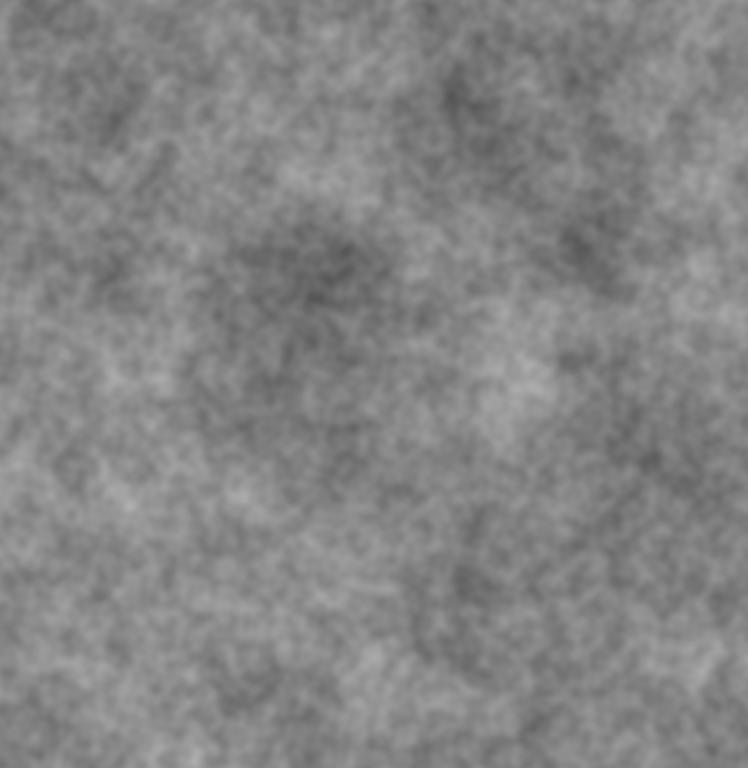
Write a Shadertoy shader that draws this texture.

```glsl
const float BASE_GREY = 0.522;
const float WARP_SCALE = 8.0;
const float WARP_AMOUNT = 0.06;
const float RING_RADIUS = 0.24;
const float RING_WIDTH = 0.05;
const float RING_LIFT = 0.035;
const vec2 RING_CENTER = vec2(0.45, 0.53);
const float STREAK_LIFT = 0.055;
const float CREASE_DROP = 0.05;

// Soft masses: center xy, radii xy
const int MASS_COUNT = 11;
const vec4 MASSES[MASS_COUNT] = vec4[](
    vec4(0.41, 0.58, 0.12, 0.13),
    vec4(0.58, 0.86, 0.075, 0.13),
    vec4(0.75, 0.78, 0.13, 0.15),
    vec4(0.78, 0.38, 0.16, 0.18),
    vec4(0.12, 0.83, 0.10, 0.14),
    vec4(0.64, 0.20, 0.08, 0.08),
    vec4(0.45, 0.12, 0.035, 0.05),
    vec4(0.73, 0.525, 0.028, 0.028),
    vec4(0.67, 0.54, 0.045, 0.08),
    vec4(0.12, 0.28, 0.28, 0.26),
    vec4(0.92, 0.70, 0.07, 0.14));
const float MASS_LIFT[MASS_COUNT] = float[](
    -0.09, -0.09, -0.04, -0.04, -0.04, -0.04,
    -0.05, -0.10, 0.065, 0.03, 0.05);

// Grain layers, coarse to fine
const int LAYER_COUNT = 5;
const float LAYER_SCALE[LAYER_COUNT] = float[](5.0, 11.0, 22.0, 40.0, 66.0);
const float LAYER_AMOUNT[LAYER_COUNT] = float[](0.075, 0.08, 0.08, 0.09, 0.055);

float hash(vec2 cell) {
    vec3 q = fract(cell.xyx * 0.1031);
    q += dot(q, q.yzx + 33.33);
    return fract((q.x + q.y) * q.z);
}

float cornerSlope(vec2 cell, vec2 offset) {
    float angle = 6.28318 * hash(cell);
    return dot(vec2(cos(angle), sin(angle)), offset);
}

float gradientNoise(vec2 p) {
    vec2 cell = floor(p), f = fract(p);
    vec2 s = f * f * f * (f * (f * 6.0 - 15.0) + 10.0);
    vec2 e = vec2(1.0, 0.0);
    float low = mix(cornerSlope(cell, f), cornerSlope(cell + e, f - e), s.x);
    float high = mix(cornerSlope(cell + e.yx, f - e.yx),
                     cornerSlope(cell + e.xx, f - e.xx), s.x);
    return mix(low, high, s.y);
}

float softStroke(vec2 p, vec2 a, vec2 b, float width) {
    vec2 along = b - a;
    float t = clamp(dot(p - a, along) / dot(along, along), 0.0, 1.0);
    float d = length(p - a - along * t) / width;
    return exp(-d * d);
}

// Broad light and dark areas
float broadShade(vec2 p) {
    float shade = 0.0;
    for (int i = 0; i < MASS_COUNT; i++) {
        vec2 d = (p - MASSES[i].xy) / MASSES[i].zw;
        shade += MASS_LIFT[i] * exp(-dot(d, d));
    }
    float rim = (length(p - RING_CENTER) - RING_RADIUS) / RING_WIDTH;
    shade += RING_LIFT * exp(-rim * rim);
    shade += STREAK_LIFT * softStroke(p, vec2(0.48, 0.15), vec2(0.68, 0.02), 0.025);
    shade -= CREASE_DROP * softStroke(p, vec2(0.65, 0.76), vec2(0.82, 0.60), 0.022);
    return shade;
}

// Layered soft grain, each layer turned against the grid
float grain(vec2 p) {
    float sum = 0.0;
    for (int i = 0; i < LAYER_COUNT; i++) {
        float angle = 0.4 + 1.1 * float(i);
        mat2 turn = mat2(cos(angle), sin(angle), -sin(angle), cos(angle));
        vec2 q = turn * p * LAYER_SCALE[i] + 50.0 + 17.3 * float(i);
        sum += LAYER_AMOUNT[i] * gradientNoise(q);
    }
    return sum;
}

void mainImage(out vec4 fragColor, in vec2 fragCoord) {
    vec2 p = fragCoord / iResolution.y;
    vec2 warp = vec2(gradientNoise(p * WARP_SCALE + 11.0),
                     gradientNoise(p * WARP_SCALE + 37.0));
    float grey = BASE_GREY + broadShade(p + WARP_AMOUNT * warp) + grain(p);
    fragColor = vec4(vec3(clamp(grey, 0.0, 1.0)), 1.0);
}
```
